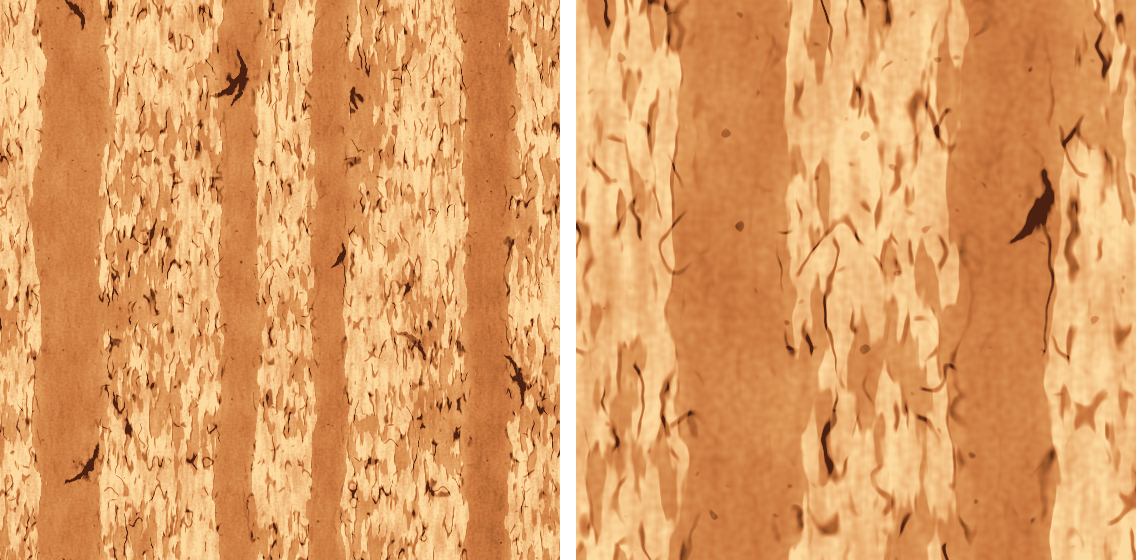
Left, the full canvas; right, a detail of the centre.
This texture is drawn by a Shadertoy shader. Its source:

```glsl
// Weathered bark: smooth rusty vertical bands between patches of pale,
// flaking wood. Stretched gradient noise forms the flakes and broken cracks,
// curved strokes form the knots, and one tone value picks from a colour ramp.

const vec3 RAMP[6] = vec3[6](
    vec3(0.30, 0.13, 0.07),   // crack
    vec3(0.63, 0.36, 0.17),   // brown
    vec3(0.79, 0.46, 0.24),   // rust
    vec3(0.86, 0.58, 0.33),   // orange
    vec3(0.93, 0.70, 0.46),   // tan
    vec3(0.99, 0.85, 0.62));  // cream

// Centre, half width and tone of each smooth band
const vec3 BANDS[4] = vec3[4](
    vec3(0.125, 0.055, 0.49), vec3(0.425, 0.029, 0.47),
    vec3(0.588, 0.027, 0.46), vec3(0.872, 0.034, 0.41));

vec2 hash22(vec2 p) {
    vec3 q = fract(p.xyx * vec3(0.1031, 0.1030, 0.0973));
    q += dot(q, q.yzx + 33.33);
    return fract((q.xx + q.yz) * q.zy);
}

float corner(vec2 cell, vec2 offset, vec2 f) {
    return dot(hash22(cell + offset) * 2.0 - 1.0, f - offset);
}

float gradientNoise(vec2 p) {
    vec2 cell = floor(p), f = fract(p);
    vec2 u = f * f * f * (f * (f * 6.0 - 15.0) + 10.0);
    float low = mix(corner(cell, vec2(0, 0), f), corner(cell, vec2(1, 0), f), u.x);
    float high = mix(corner(cell, vec2(0, 1), f), corner(cell, vec2(1, 1), f), u.x);
    return mix(low, high, u.y);
}

float fbm(vec2 p, int octaves) {
    float sum = 0.0, amplitude = 1.0;
    for (int i = 0; i < octaves; i++) {
        sum += amplitude * gradientNoise(p);
        p = p * 2.03 + vec2(17.3, 9.1);
        amplitude *= 0.5;
    }
    return sum;
}

// x: how much the point lies inside a band, y: tone of that band
vec2 bandAt(vec2 p) {
    float x = p.x + 0.022 * fbm(vec2(p.x * 3.0 + 5.0, p.y * 4.0), 3);
    vec2 result = vec2(0.0, 0.47);
    for (int i = 0; i < 4; i++) {
        vec3 band = BANDS[i];
        float inside = 1.0 - smoothstep(-0.013, 0.013, abs(x - band.x) - band.y);
        if (inside > result.x) result = vec2(inside, band.z);
    }
    return result;
}

// Coverage of pale flakes, broken up by long vertical fibres
float flakes(vec2 p, float band) {
    float patches = fbm(p * vec2(7.0, 5.0) + 31.0, 4);
    float fibres = fbm(p * vec2(68.0, 19.0) + 60.0, 3);
    float field = 0.8 * patches + 0.85 * fibres + 0.10 - 0.95 * band;
    return smoothstep(-0.05, 0.09, field);
}

// Thin lines along the zero crossings of noise, kept only in places
float cracks(vec2 p, vec2 scale, float width, float cutoff) {
    vec2 bent = p + 0.004 * vec2(gradientNoise(p * 90.0), gradientNoise(p * 70.0 + 40.0));
    float line = 1.0 - smoothstep(0.2 * width, width, abs(gradientNoise(bent * scale)));
    float keep = smoothstep(cutoff, cutoff + 0.15, fbm(p * vec2(38.0, 20.0) + 80.0, 2));
    return line * keep;
}

// Darkness of a curved, ragged knot with a smudge around it
float knot(vec2 p, vec2 centre, float angle, float size) {
    vec2 q = fract(p - centre + 0.5) - 0.5;
    float c = cos(angle), s = sin(angle);
    q = mat2(c, s, -s, c) * q;
    float ragged = fbm(p * vec2(75.0, 45.0), 3);
    float along = q.y / size;
    float across = abs(q.x + 0.35 * size * along * along + 0.008 * ragged);
    float thickness = 0.0055 * max(0.0, 1.0 - along * along);
    float stroke = 1.0 - smoothstep(thickness - 0.002, thickness + 0.002, across);
    stroke *= 1.0 - smoothstep(0.8, 1.0, abs(along));
    float smudge = exp(-dot(q, q) / (0.22 * size * size));
    return max(0.85 * stroke, smudge * smoothstep(-0.1, 0.5, ragged));
}

vec3 rampColour(float tone) {
    float t = clamp(tone, 0.0, 1.0) * 5.0;
    int i = min(int(t), 4);
    return mix(RAMP[i], RAMP[i + 1], t - float(i));
}

void mainImage(out vec4 fragColor, in vec2 fragCoord) {
    vec2 p = fragCoord / iResolution.xy;
    vec2 band = bandAt(p);
    float flake = flakes(p, band.x);
    float grain = gradientNoise(p * 210.0) + 0.6 * gradientNoise(p * vec2(150.0, 60.0));

    // Bare wood, smooth bands and pale flakes
    float stain = fbm(p * vec2(13.0, 9.0) + 12.0, 4);
    float streak = fbm(p * vec2(95.0, 16.0) + 24.0, 3);
    float bare = 0.59 + 0.28 * stain + 0.14 * streak;
    float smoothWood = band.y + 0.16 * stain + 0.07 * streak;
    float pale = 0.91 + 0.22 * stain + 0.24 * streak;
    float tone = mix(mix(bare, smoothWood, band.x), pale, flake);
    tone += 0.13 * grain;

    // Shadows under flake edges, cracks and pores
    float rough = 1.0 - 0.9 * band.x;
    float shadow = max(0.0, flakes(p + vec2(-0.0025, 0.002), band.x) - flake);
    tone -= 0.34 * shadow * smoothstep(-0.2, 0.3, stain + streak);
    tone -= 0.62 * rough * cracks(p, vec2(62.0, 17.0), 0.085, 0.07);
    tone -= 0.50 * rough * cracks(p + 3.7, vec2(42.0, 34.0), 0.07, 0.16);
    tone -= 0.30 * smoothstep(0.42, 0.55, gradientNoise(p * 110.0 + 7.0));

    // Scattered knots
    for (int i = 0; i < 8; i++) {
        vec2 random = hash22(vec2(float(i) * 7.0 + 3.0, 11.0));
        vec2 centre = fract(vec2(0.618, 0.382) * float(i) + 0.2 * random);
        float angle = (random.x - 0.5) * 2.4;
        tone -= 0.75 * knot(p, centre, angle, mix(0.025, 0.06, random.y));
    }
    fragColor = vec4(rampColour(tone), 1.0);
}
```
